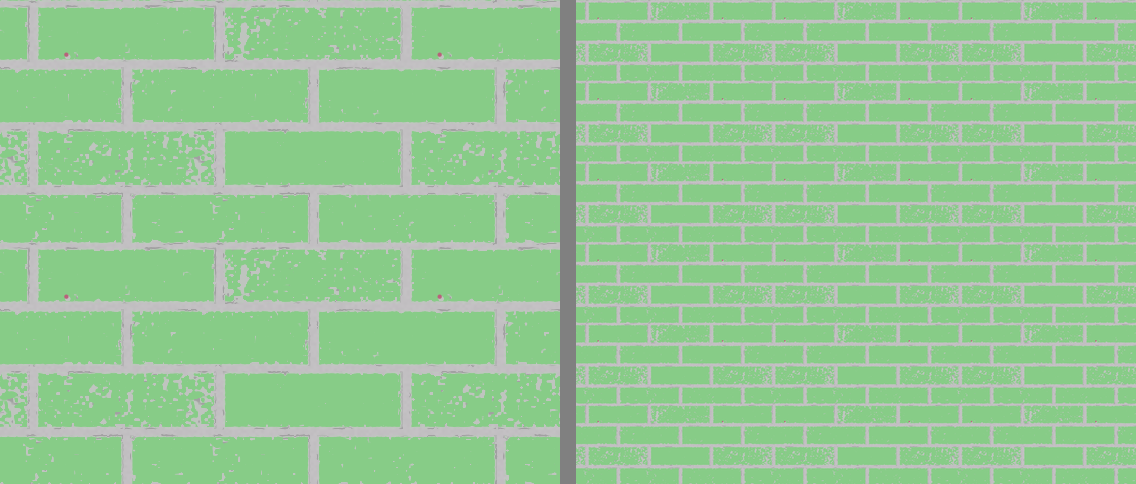
Left: one tile. Right: repeated 3 by 3.
Reproduce this texture procedurally as a WebGL 1 fragment shader.

```glsl
precision highp float;
// Painted brick wall in running bond: 3 bricks across, 8 courses down, grey mortar.
// Each brick is a box distance with a ragged rim; value noise chips the paint.
// Wear depends on course (cycle of 4) and column parity, so the wall tiles.

uniform vec2 u_resolution;

#define WALL vec2(768.0, 664.0)   // wall size in design units
#define CYCLE 332.0               // height of four courses
#define BRICK 256.0               // brick pitch
#define HALF_JOINT 7.2            // half width of upright joints
#define FIRST_JOINT 45.0          // left joint of even courses
#define GRAIN vec2(192.0, 83.0)   // noise lattice period
#define SOFT 0.8                  // edge softness
#define PAINT vec3(0.53, 0.80, 0.53)
#define MORTAR vec3(0.76, 0.75, 0.76)
#define CHIP vec3(0.75, 0.77, 0.75)
#define SHADOW vec3(0.58, 0.57, 0.58)
#define STAIN vec3(0.72, 0.38, 0.48)

float hash(vec2 p) {
  return fract(sin(dot(p, vec2(127.1, 311.7))) * 43758.5453);
}

// Value noise on a wrapping lattice
float noise(vec2 p, float seed) {
  vec2 i = floor(p), f = fract(p);
  f = f * f * (3.0 - 2.0 * f);
  vec2 a = mod(i, GRAIN) + seed, b = mod(i + 1.0, GRAIN) + seed;
  return mix(mix(hash(a), hash(vec2(b.x, a.y)), f.x),
             mix(hash(vec2(a.x, b.y)), hash(b), f.x), f.y);
}

// Entry of a four-course list
float pick(vec4 list, float course) {
  return dot(list, 1.0 - step(0.5, abs(course - vec4(0.0, 1.0, 2.0, 3.0))));
}

void main() {
  vec2 p = gl_FragCoord.xy / u_resolution * WALL;
  p.y = WALL.y - p.y;

  // Course, counted downwards, and brick within it
  float y = mod(p.y - 6.0, CYCLE);
  float course = dot(step(vec3(82.5, 168.0, 254.5), vec3(y)), vec3(1.0));
  float top = pick(vec4(4.0, 89.0, 174.0, 261.0), course);
  float bottom = pick(vec4(76.0, 162.0, 248.0, 327.0), course);
  float x = mod(p.x - FIRST_JOINT - 129.0 * mod(course, 2.0), WALL.x);
  float column = floor(x / BRICK);
  float kind = mod(column, 2.0);
  vec2 local = vec2(x - column * BRICK, y);
  float seed = 17.0 * (1.0 + course + 4.0 * kind);

  // Amount of wear, strongest around one spot of the brick
  float wear = mix(pick(vec4(0.05, 0.4, 1.0, 0.35), course),
                   pick(vec4(1.0, 0.1, 0.08, 0.3), course), kind);
  vec2 spot = vec2(pick(vec4(14.0, 25.0, 235.0, 150.0), course),
                   pick(vec4(64.0, 91.0, 220.0, 290.0), course));
  float heavy = 1.0 - smoothstep(8.0, 68.0, length((local - spot) * vec2(1.2, 0.8)));

  // Signed distance to the brick, positive in the mortar
  vec2 outside = max(vec2(HALF_JOINT, top) - local,
                     local - vec2(BRICK - HALF_JOINT, bottom));
  float d = max(outside.x, outside.y) + 0.5;
  d += (noise(local / 3.0, seed + 5.0) - 0.5) * 1.4;
  d += (3.0 + 4.0 * wear) * smoothstep(0.68, 0.92, noise(local / 5.0, seed + 9.0));

  // Chipped paint
  float flake = 0.68 * noise(local / 4.4, seed + 21.0)
              + 0.32 * noise(local / 12.0, seed + 33.0);
  float limit = 0.91 - wear * (0.18 + 0.22 * heavy);
  float chipped = smoothstep(limit - 0.04, limit + 0.04, flake);
  float pit = smoothstep(0.76, 0.9, noise(local / 6.0, seed + 41.0));
  vec3 color = mix(PAINT, mix(CHIP, SHADOW, 0.7 * pit), chipped);

  // Mortar with faint grain, slightly tinted next to the paint
  vec3 mortar = mix(CHIP, MORTAR, smoothstep(2.0, 3.0, d));
  mortar += 0.02 * (noise(p / 4.0, 3.0) - 0.5);

  // Broken shadow lines along the rim, firmer on the right side
  float rim = 1.0 - smoothstep(0.4, 1.5, abs(d - 2.2));
  float right = step(BRICK - HALF_JOINT - 1.0, local.x);
  float broken = smoothstep(0.64, 0.78, noise(local / vec2(18.0, 12.0), seed + 57.0));
  mortar = mix(mortar, SHADOW, 0.7 * rim * max(broken, 0.45 * right));
  color = mix(color, mortar, smoothstep(-SOFT, SOFT, d));

  // Small pink stain low on one kind of brick, with a pale drip below
  float stained = (1.0 - step(0.5, course)) * (1.0 - kind);
  float drip = distance(local, vec2(48.0, 72.0));
  float stain = distance(local, vec2(46.0, 69.0));
  color = mix(color, CHIP, stained * (1.0 - smoothstep(3.0, 4.5, drip)));
  color = mix(color, STAIN, stained * (1.0 - smoothstep(1.8, 4.0, stain)));

  gl_FragColor = vec4(color, 1.0);
}
```
